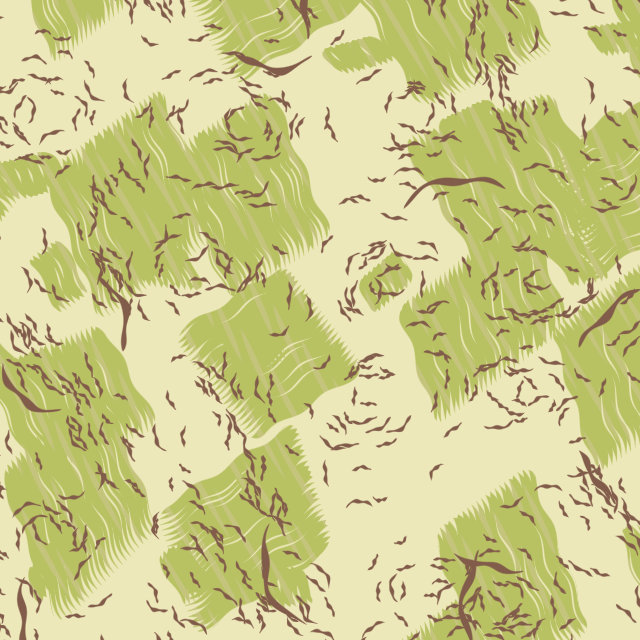
A WebGL 1 fragment shader for this pattern:

```glsl
precision highp float;
uniform vec2 u_resolution;

const vec3 CREAM = vec3(0.93, 0.91, 0.73);
const vec3 GREEN = vec3(0.72, 0.76, 0.39);
const vec3 PALE_GREEN = vec3(0.77, 0.77, 0.49);
const vec3 BROWN = vec3(0.51, 0.36, 0.29);

const float LARGE_CELL = 0.30;     // spacing of the large patches
const float SMALL_CELL = 0.17;     // spacing of the small patches
const float BRISTLE = 0.0085;      // width of one brush bristle
const float CORNER = 0.022;        // corner radius of the patches
const float MOTIF_CELL = 0.24;     // spacing of stroke clusters
const float STROKE_CELL = 0.04;
const float STROKE_LENGTH = 0.024; // longest half length
const float STROKE_WIDTH = 0.0031; // half width
const float TRUNK_WIDTH = 0.028;
const float KNOT_RADIUS = 0.10;
const float LOOSE_DENSITY = 0.15;  // strokes outside the clusters

float hash(vec2 p) {
  return fract(sin(dot(p, vec2(127.1, 311.7))) * 4375.85);
}

vec2 hash2(vec2 p) {
  return vec2(hash(p), hash(p + 37.4));
}

// Coordinates of p in a frame turned by the given angle.
vec2 turn(vec2 p, float angle) {
  float c = cos(angle), s = sin(angle);
  return vec2(c * p.x + s * p.y, c * p.y - s * p.x);
}

// Rounded brush patch, frayed along its local y axis.
float patchDistance(vec2 q, vec2 size, vec2 id) {
  q.y += q.x * (hash(id + 5.1) - 0.5) * 0.9;
  q.x += 0.004 * sin(q.y * 70.0 + id.x * 3.0);
  float radius = min(CORNER, size.x * 0.4);
  vec2 b = abs(q) - size + radius;
  float box = length(max(b, 0.0)) + min(max(b.x, b.y), 0.0) - radius;

  float column = floor(q.x / BRISTLE);
  float across = abs(q.x - (column + 0.5) * BRISTLE);
  vec2 key = vec2(column, id.x * 7.3 + id.y * 13.7);

  // Wedges open toward both ends, deeper at the lower one.
  float side = step(q.y, 0.0);
  float reach = size.y * mix(0.22, 0.48, side);
  float depth = reach * (0.12 + 0.88 * hash(key + side * 19.0));
  float wedge = 0.48 * BRISTLE * (abs(q.y) - size.y + depth) / depth;

  // Thin gaps left by a dry brush.
  float gapY = (q.y / size.y - hash(key + 3.0) + 0.65) / 0.35;
  float gap = BRISTLE * (0.17 * (1.0 - gapY * gapY) - step(hash(key + 8.0), 0.65));
  return max(box, max(wedge, gap) - across);
}

float patchLayer(vec2 p, float cell, vec2 smallest, vec2 largest, float share, float seed) {
  vec2 base = floor(p / cell);
  float d = 1.0;
  for (int j = -1; j <= 1; j++) {
    for (int i = -1; i <= 1; i++) {
      vec2 id = base + vec2(float(i), float(j)) + seed;
      if (hash(id + 2.7) > share) continue;
      vec2 center = (id - seed + 0.5 + 0.5 * (hash2(id) - 0.5)) * cell;
      float angle = hash(id + 9.2) < 0.22 ? -1.0 : mix(0.3, 0.6, hash(id + 4.4));
      vec2 size = mix(smallest, largest, hash2(id + 6.6));
      d = min(d, patchDistance(turn(p - center, angle), size, id));
    }
  }
  return d;
}

// Stroke direction (x) and density (y) from the nearest knot or trunk.
vec2 motif(vec2 p) {
  vec2 base = floor(p / MOTIF_CELL), offset = vec2(0.0), nearest = base;
  float best = 9.0;
  for (int j = -1; j <= 1; j++) {
    for (int i = -1; i <= 1; i++) {
      vec2 id = base + vec2(float(i), float(j));
      vec2 d = p - (id + 0.15 + 0.7 * hash2(id + 61.0)) * MOTIF_CELL;
      if (dot(d, d) < best) { best = dot(d, d); offset = d; nearest = id; }
    }
  }
  if (hash(nearest + 71.0) < 0.5) {
    float axis = -1.1 + 0.5 * (hash(nearest + 73.0) - 0.5);
    float across = turn(offset, axis).y / TRUNK_WIDTH;
    return vec2(axis, LOOSE_DENSITY + 0.75 * exp(-across * across));
  }
  vec2 oval = offset * vec2(1.0, 1.4);
  float inside = 1.0 - smoothstep(0.7, 1.1, length(oval) / KNOT_RADIUS);
  return vec2(atan(offset.x, -oval.y * 1.4), LOOSE_DENSITY + 0.42 * inside);
}

// Bent, tapered pen strokes.
float strokeLayer(vec2 p, float cell, float longest, float width, float gain, float seed) {
  vec2 base = floor(p / cell);
  float d = 1.0;
  for (int j = -1; j <= 1; j++) {
    for (int i = -1; i <= 1; i++) {
      vec2 id = base + vec2(float(i), float(j));
      vec2 key = id + seed;
      vec2 center = (id + hash2(key)) * cell;
      vec2 flow = motif(center);
      if (hash(key + 11.0) > flow.y * gain) continue;
      vec2 q = turn(p - center, flow.x + 1.1 * (hash(key + 13.0) - 0.5));
      float halfLength = longest * mix(0.45, 1.0, hash(key + 17.0));
      float t = q.x / halfLength;
      float bend = 0.9 * (hash(key + 23.0) - 0.5);
      float y = q.y - halfLength * (bend * (t * t - 0.4) + 0.06 * sin(t * 5.0 + key.x));
      float taper = sqrt(max(1.0 - t * t, 0.0)) * (0.8 + 0.3 * sin(t * 7.0 + key.y * 2.0));
      float line = abs(y) / sqrt(1.0 + 4.0 * bend * bend * t * t) - width * taper;
      d = min(d, max(line, (abs(t) - 1.0) * halfLength));
    }
  }
  return d;
}

void main() {
  float unit = min(u_resolution.x, u_resolution.y);
  vec2 p = gl_FragCoord.xy / unit;
  float blur = 0.9 / unit;

  float green = patchLayer(p, LARGE_CELL, vec2(0.085, 0.09), vec2(0.13, 0.14), 0.9, 3.0);
  green = min(green, patchLayer(p, SMALL_CELL, vec2(0.022), vec2(0.05), 0.5, 41.0));

  float ink = strokeLayer(p, 0.25, 0.085, 0.006, 1.2, 90.0);
  for (int k = 0; k < 3; k++) {
    float shift = float(k);
    ink = min(ink, strokeLayer(p + shift * 0.0, STROKE_CELL, STROKE_LENGTH, STROKE_WIDTH, 1.0, 17.0 * shift));
  }

  // Faint paler bristle marks inside the green.
  vec2 h = turn(p, 0.45);
  float marks = sin(h.x * 310.0 + 2.0 * sin(h.y * 11.0)) + sin(h.x * 97.0 + h.y * 23.0);
  vec3 paint = mix(GREEN, PALE_GREEN, smoothstep(0.8, 1.3, marks));

  vec3 color = mix(CREAM, paint, 1.0 - smoothstep(-blur, blur, green));
  color = mix(color, BROWN, 1.0 - smoothstep(-blur, blur, ink));
  gl_FragColor = vec4(color, 1.0);
}
```
